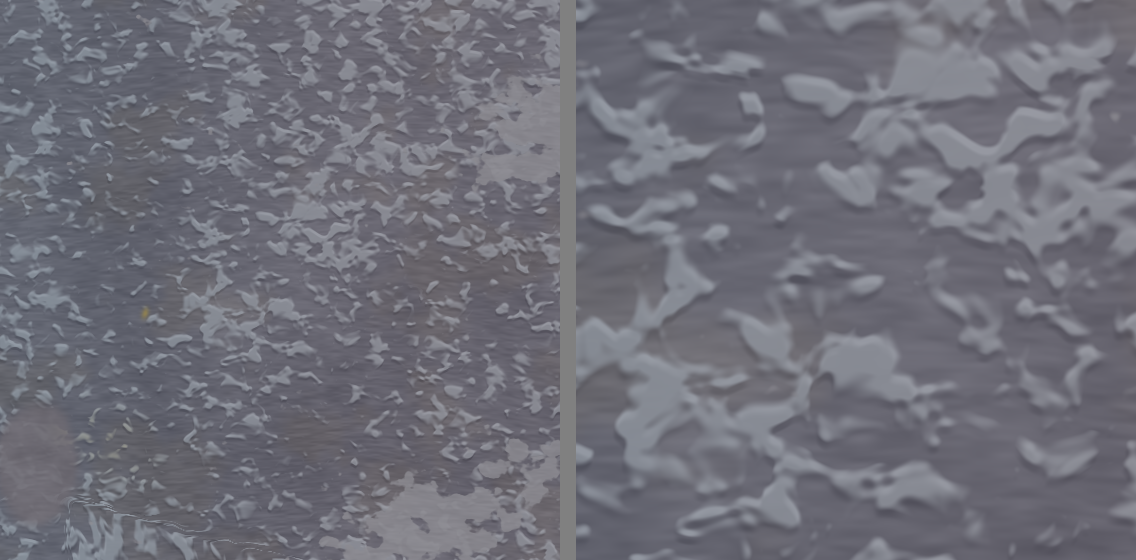
Left, the full canvas; right, a detail of the centre.
Write a three.js fragment shader that draws this texture.

```glsl
// Weathered blue-grey stone: soft pale flecks over a dark, finely streaked ground.
// Warped value noise makes the flecks, stretched noise makes the streaks, and
// broad masks place the worn pale crusts, a smooth stain and a brushed corner.

#define FLECK_SCALE 64.0
#define FLECK_LEVEL 0.51
#define FLECK_SOFTNESS 0.27
#define STREAK_SCALE vec2(42.0, 185.0)
#define STREAK_CONTRAST 0.085
#define RELIEF 0.055
#define GROUND_COLOR vec3(0.402, 0.393, 0.435)
#define FLECK_COLOR vec3(0.560, 0.568, 0.600)
#define CRUST_COLOR vec3(0.545, 0.540, 0.565)
#define STAIN_COLOR vec3(0.435, 0.420, 0.450)
#define OCHRE_COLOR vec3(0.600, 0.530, 0.300)

varying vec2 vUv;

float hash(vec2 p) {
  return fract(sin(dot(p, vec2(127.1, 311.7))) * 43758.5453);
}

float valueNoise(vec2 p) {
  vec2 cell = floor(p);
  vec2 f = fract(p);
  f = f * f * (3.0 - 2.0 * f);
  float low = mix(hash(cell), hash(cell + vec2(1.0, 0.0)), f.x);
  float high = mix(hash(cell + vec2(0.0, 1.0)), hash(cell + vec2(1.0, 1.0)), f.x);
  return mix(low, high, f.y);
}

float fbm(vec2 p) {
  float sum = 0.0;
  float weight = 0.533;
  for (int i = 0; i < 4; i++) {
    sum += weight * valueNoise(p);
    p = mat2(1.6, 1.2, -1.2, 1.6) * p + 7.3;
    weight *= 0.5;
  }
  return sum;
}

// Soft elliptical mask whose long axis rises by the given slope
float glow(vec2 p, vec2 centre, vec2 radius, float slope) {
  vec2 d = p - centre;
  d.y -= slope * d.x;
  d /= radius;
  return exp(-dot(d, d));
}

// Irregular pale grains, bent by a finer warp
float flecks(vec2 p, float level) {
  vec2 q = p * FLECK_SCALE * vec2(0.85, 1.1);
  q += 1.1 * vec2(valueNoise(q * 0.6 + 31.0), valueNoise(q * 0.6 + 57.0));
  q = mat2(0.88, 0.47, -0.47, 0.88) * q;
  float n = 0.66 * valueNoise(q) + 0.34 * valueNoise(q * 2.1 + 13.0);
  return smoothstep(level, level + FLECK_SOFTNESS, n);
}

// Pale crust broken by ragged holes, gathered at two places on the right
float crust(vec2 p) {
  float field = glow(p, vec2(0.98, 0.77), vec2(0.14, 0.12), 0.25);
  field = max(field, 0.85 * glow(p, vec2(0.82, 0.08), vec2(0.32, 0.09), 0.42));
  float ragged = fbm(p * vec2(24.0, 30.0)) - 0.5;
  return smoothstep(0.0, 0.13, field + 1.6 * ragged - 0.50);
}

void main() {
  vec2 p = vUv;
  float broad = fbm(p * 4.5 + 3.0);
  float leftness = 1.0 - smoothstep(0.0, 0.75, p.x);

  // Regions
  vec2 ragged = 0.025 * (vec2(fbm(p * 18.0), fbm(p * 18.0 + 40.0)) - 0.5);
  float stainRadius = length((p + ragged - vec2(0.065, 0.17)) / vec2(0.078, 0.115));
  float stain = 1.0 - smoothstep(0.82, 1.12, stainRadius);
  float brushedEdge = 0.11 - 0.28 * (p.x - 0.14) + ragged.y;
  float brushed = smoothstep(-0.012, 0.012, brushedEdge - p.y)
                * smoothstep(0.09, 0.15, p.x);

  // Streaks follow a gently drifting slope
  vec2 bent = p;
  bent.y += 0.05 * (fbm(p * 3.0 + 20.0) - 0.5) - 0.06 * p.x * (1.0 - p.x);
  float streak = 0.6 * valueNoise(bent * STREAK_SCALE)
               + 0.4 * valueNoise(bent * STREAK_SCALE * 1.7 + 9.0) - 0.5;

  // Flecks, with a relief from the difference of two shifted copies
  float level = FLECK_LEVEL - 0.42 * (broad - 0.5) - 0.035 * leftness;
  vec2 grain = mix(p, vec2(p.x * 1.25 + 0.35 * p.y, p.y * 0.55), brushed);
  float fleck = flecks(grain, level - 0.05 * brushed);
  float shifted = flecks(grain + vec2(0.001, 0.005), level - 0.05 * brushed);
  float relief = fleck - shifted;

  // Ground tinted cool at the left and faintly warm elsewhere
  vec3 color = GROUND_COLOR + 0.10 * (broad - 0.5);
  color += leftness * vec3(-0.012, 0.010, 0.014);
  float warmth = smoothstep(0.48, 0.70, fbm(p * 9.0 + 70.0));
  color += warmth * vec3(0.012, 0.004, -0.014);
  color += STREAK_CONTRAST * streak;

  // Pale layers
  float worn = crust(p);
  vec3 pale = FLECK_COLOR + leftness * vec3(-0.020, 0.010, 0.018);
  color = mix(color, pale, 0.82 * fleck);
  color += RELIEF * relief;
  color = mix(color, CRUST_COLOR + 0.04 * streak, 0.85 * worn);
  float wornRim = worn * (1.0 - worn);
  color -= 0.12 * wornRim * smoothstep(0.0, 0.3, -streak);

  // Smooth stain and faint ochre marks
  vec3 stainTone = STAIN_COLOR + 0.09 * (fbm(p * 26.0) - 0.5) + 0.025 * streak;
  color = mix(color, stainTone, 0.85 * stain);
  float ochre = 0.28 * fleck * glow(p, vec2(0.20, 0.21), vec2(0.07, 0.05), -0.3);
  ochre += 0.8 * glow(p + 0.4 * ragged, vec2(0.26, 0.44), vec2(0.007, 0.009), 0.3);
  color = mix(color, OCHRE_COLOR, clamp(ochre, 0.0, 1.0));

  gl_FragColor = vec4(color, 1.0);
}
```
